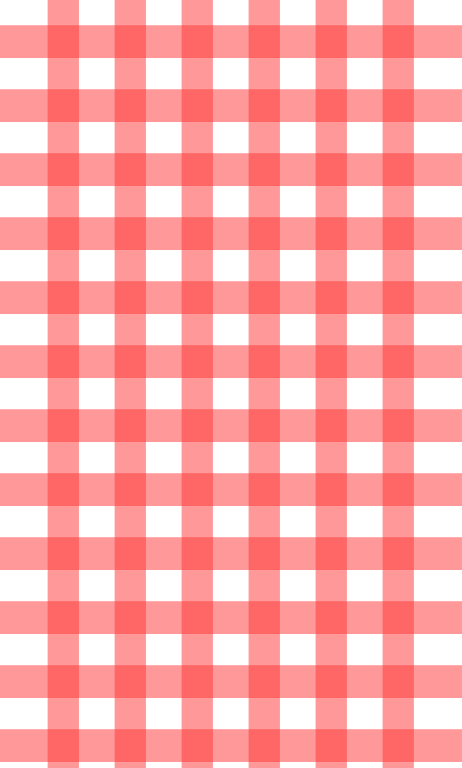
This pattern is drawn by a Shadertoy shader. Its source:

```glsl
// Gingham cloth: six vertical and twelve horizontal bands on white.
// Each band is a distance to the nearest repeated centre line; the
// number of bands covering a point selects white, light or deep red.

#define BAND_COUNT  vec2(6.0, 12.0)
#define BAND_PERIOD vec2(0.1450, 0.08333)
#define BAND_WIDTH  vec2(0.0678, 0.0427)
#define FIRST_BAND  vec2(0.1370, 0.0542)   // centres, from left and top
#define CLOTH_COLOR vec3(1.0)
#define LIGHT_RED   vec3(1.0, 0.6, 0.6)
#define DEEP_RED    vec3(1.0, 0.4, 0.4)

// Signed distance to the nearest band on each axis, negative inside.
vec2 bandDistance(vec2 uv)
{
    vec2 offset = uv - FIRST_BAND;
    vec2 index = clamp(round(offset / BAND_PERIOD), vec2(0.0), BAND_COUNT - 1.0);
    return abs(offset - index * BAND_PERIOD) - 0.5 * BAND_WIDTH;
}

void mainImage(out vec4 fragColor, in vec2 fragCoord)
{
    vec2 uv = fragCoord / iResolution.xy;
    uv.y = 1.0 - uv.y;

    // Coverage of the vertical (x) and horizontal (y) bands, one pixel soft.
    vec2 cover = clamp(0.5 - bandDistance(uv) * iResolution.xy, 0.0, 1.0);

    // Blend across each axis so that crossings become deep red.
    vec3 betweenRows = mix(CLOTH_COLOR, LIGHT_RED, cover.x);
    vec3 alongRows = mix(LIGHT_RED, DEEP_RED, cover.x);
    fragColor = vec4(mix(betweenRows, alongRows, cover.y), 1.0);
}
```
